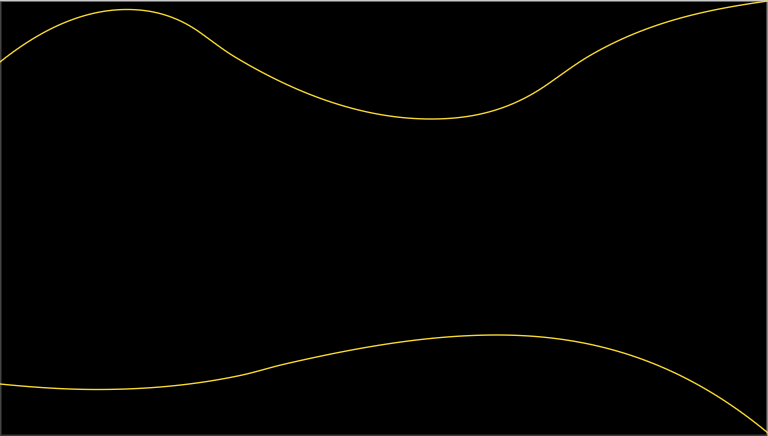
Give the GLSL for this background, as a WebGL 1 fragment shader.

```glsl
precision highp float;
// Two thin golden waves on black, framed by a faint grey border.

uniform vec2 u_resolution;

const vec2 CANVAS = vec2(768.0, 436.0); // design units, y runs downward
const vec3 GOLD = vec3(0.97, 0.85, 0.20);
const vec3 GREY = vec3(0.99, 0.99, 1.00);
const float WAVE_WIDTH = 1.4;
const float EDGE_WIDTH = 1.5;
const float FAR = 1e4;

// Antialiased coverage of a line, also for lines thinner than a pixel.
float stroke(float dist, float width, float pixel) {
  return clamp(0.5 * (width + pixel) - dist, 0.0, min(width, pixel)) / pixel;
}

// Distance to a cubic Hermite span; each knot holds x, y and slope.
float span(vec2 p, vec3 a, vec3 b) {
  if (p.x < a.x || p.x >= b.x) return FAR;
  float w = b.x - a.x;
  float t = (p.x - a.x) / w;
  float s = 1.0 - t;
  float rise = b.y - a.y;
  float bend = s * (a.z * w - rise) - t * (b.z * w - rise);
  float y = mix(a.y, b.y, t) + t * s * bend;
  float slope = (rise + (s - t) * bend
    + t * s * (2.0 * rise - (a.z + b.z) * w)) / w;
  return abs(p.y - y) / sqrt(1.0 + slope * slope);
}

float upperWave(vec2 p) {
  vec3 crest = vec3(127.0, 9.5, 0.0);
  vec3 fallStart = vec3(200.0, 32.5, 0.71);
  vec3 fallEnd = vec3(235.0, 57.0, 0.60);
  vec3 trough = vec3(431.0, 119.0, 0.0);
  vec3 riseStart = vec3(545.0, 86.0, -0.68);
  vec3 riseEnd = vec3(590.0, 55.5, -0.58);
  float d = span(p, vec3(0.0, 62.0, -0.80), crest);
  d = min(d, span(p, crest, fallStart));
  d = min(d, span(p, fallStart, fallEnd));
  d = min(d, span(p, fallEnd, trough));
  d = min(d, span(p, trough, riseStart));
  d = min(d, span(p, riseStart, riseEnd));
  return min(d, span(p, riseEnd, vec3(768.0, 1.0, -0.14)));
}

float lowerWave(vec2 p) {
  vec3 trough = vec3(97.0, 389.5, 0.0);
  vec3 riseStart = vec3(240.0, 375.5, -0.21);
  vec3 riseEnd = vec3(285.0, 364.0, -0.23);
  vec3 crest = vec3(497.0, 335.0, 0.0);
  float d = span(p, vec3(0.0, 384.0, 0.10), trough);
  d = min(d, span(p, trough, riseStart));
  d = min(d, span(p, riseStart, riseEnd));
  d = min(d, span(p, riseEnd, crest));
  return min(d, span(p, crest, vec3(768.0, 433.0, 0.83)));
}

// One border line, given the distance inward from its side.
float edge(float inset, float pixel) {
  return stroke(abs(inset - 0.5 * EDGE_WIDTH), EDGE_WIDTH, pixel);
}

// Edge light: brightest on top, then right, dim on the other sides.
float border(vec2 p, float pixel) {
  float top = 0.80 * edge(p.y, pixel);
  float right = 0.54 * edge(CANVAS.x - p.x, pixel);
  float left = 0.27 * edge(p.x, pixel);
  float bottom = 0.22 * edge(CANVAS.y - p.y, pixel);
  return max(max(top, right), max(left, bottom));
}

void main() {
  vec2 uv = gl_FragCoord.xy / u_resolution;
  vec2 p = vec2(uv.x, 1.0 - uv.y) * CANVAS;
  float pixel = CANVAS.x / u_resolution.x;

  vec3 color = GREY * border(p, pixel);
  float wave = min(upperWave(p), lowerWave(p));
  color = mix(color, GOLD, stroke(wave, WAVE_WIDTH, pixel));
  gl_FragColor = vec4(color, 1.0);
}
```
